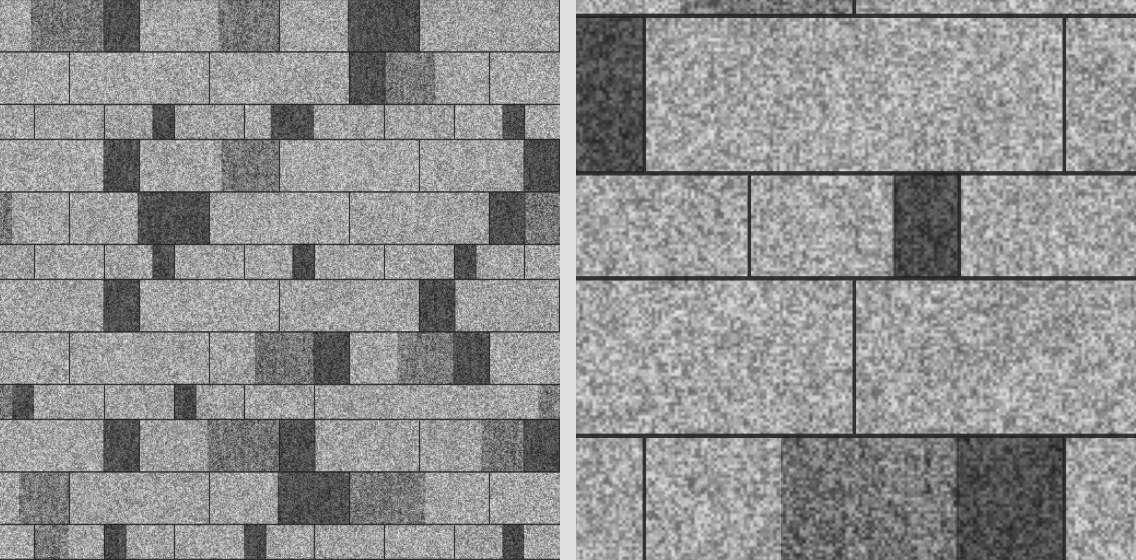
Left, the full canvas; right, a detail of the centre.
Give the GLSL for this texture, as a WebGL 1 fragment shader.

```glsl
precision highp float;
// Grey granular stone cladding: two tall courses and one short one, with dark and mid-toned blocks.

uniform vec2 u_resolution;

// Layout, in units of the canvas or of one slab
const float GROUPS = 4.0;            // groups of three courses down the canvas
const float COURSE_2 = 0.375;        // start of the second course within a group
const float COURSE_3 = 0.75;         // start of the short course within a group
const float TALL_SLABS = 4.0;        // slabs across a tall course
const float SHORT_SLABS = 8.0;       // slabs across a short course
const float BED_WIDTH = 0.0026;      // horizontal joint
const float HEAD_WIDTH = 0.0021;     // vertical joint
const float JOINT_SHIFT = 0.001;     // joints lie just before the grid line
const float MISSING_HEADS = 0.2;     // share of short slabs without a joint

// Share of slabs with accents in tall (x) and short (y) courses
const vec2 DARK_SHARE = vec2(0.50, 0.30);
const vec2 MID_SHARE = vec2(0.30, 0.15);
const vec2 DARK_WIDTH = vec2(0.255, 0.31);
const float WIDE_SHARE = 0.12;       // dark blocks of double width
const float FLIP_SHARE = 0.3;        // accents at the left end of a slab

// Tones
const float LIGHT = 0.635;
const float MID = 0.465;
const float DARK = 0.305;
const float JOINT = 0.13;

// Grain
const float FINE_CELLS = 512.0;
const float COARSE_CELLS = 256.0;
const vec2 STREAK_CELLS = vec2(256.0, 32.0);
const float MOTTLE_CELLS = 48.0;
const float FINE_AMOUNT = 0.34;
const float COARSE_AMOUNT = 0.19;
const float STREAK_AMOUNT = 0.07;
const float MOTTLE_AMOUNT = 0.05;

float hash(vec2 p) {
  vec3 q = fract(p.xyx * 0.1031);
  q += dot(q, q.yzx + 33.33);
  return fract((q.x + q.y) * q.z);
}

float valueNoise(vec2 p) {
  vec2 i = floor(p);
  vec2 f = fract(p);
  f = f * f * (3.0 - 2.0 * f);
  float low = mix(hash(i), hash(i + vec2(1.0, 0.0)), f.x);
  float high = mix(hash(i + vec2(0.0, 1.0)), hash(i + vec2(1.0, 1.0)), f.x);
  return mix(low, high, f.y) - 0.5;
}

// Antialiased line of given width at distance d
float line(float d, float width, float px) {
  return clamp((0.5 * width - abs(d)) / px + 0.5, 0.0, min(1.0, width / px));
}

// Antialiased cover of everything before a limit
float before(float d, float limit, float px) {
  return clamp((limit - d) / px + 0.5, 0.0, 1.0);
}

void main() {
  vec2 uv = gl_FragCoord.xy / u_resolution;
  float px = 1.0 / min(u_resolution.x, u_resolution.y);

  // Course
  float down = (1.0 - uv.y + JOINT_SHIFT) * GROUPS;
  float group = mod(floor(down), GROUPS);
  float f = fract(down);
  float second = step(COURSE_2, f);
  float isShort = step(COURSE_3, f);
  float row = 3.0 * group + second + isShort;
  float bedDistance = min(min(f, 1.0 - f), min(abs(f - COURSE_2), abs(f - COURSE_3))) / GROUPS;

  // Slab, shifted by half its length in the second and third courses
  float count = mix(TALL_SLABS, SHORT_SLABS, isShort);
  float along = (uv.x + JOINT_SHIFT) * count - 0.5 * second;
  float slab = mod(floor(along), count);
  float x = fract(along);
  float slabPx = px * count;
  vec2 id = vec2(slab, row);

  // Accents, measured from one end of the slab; dark ones are spread evenly along a course
  float spread = fract(hash(vec2(row, 71.0)) + slab * 0.618);
  float hasDark = step(spread, mix(DARK_SHARE.x, DARK_SHARE.y, isShort));
  float hasMid = step(hash(id + 17.0), mix(MID_SHARE.x, MID_SHARE.y, isShort));
  float fromEnd = mix(1.0 - x, x, step(hash(id + 29.0), FLIP_SHARE));
  float darkEnd = mix(DARK_WIDTH.x, DARK_WIDTH.y, isShort);
  darkEnd *= hasDark * (1.0 + step(hash(id + 43.0), WIDE_SHARE));
  float midEnd = darkEnd + mix(0.3, 0.55, hash(id + 59.0));
  float midCover = hasMid * before(fromEnd, midEnd, slabPx);
  float darkCover = hasDark * before(fromEnd, darkEnd, slabPx);
  float tone = mix(mix(LIGHT, MID, midCover), DARK, darkCover);
  tone += 0.025 * (hash(id + 83.0) - 0.5);

  // Grain, softer on dark blocks, with vertical streaks stronger on accents
  float grain = FINE_AMOUNT * valueNoise(uv * FINE_CELLS - 0.25)
    + COARSE_AMOUNT * valueNoise(uv * COARSE_CELLS)
    + MOTTLE_AMOUNT * valueNoise(uv * MOTTLE_CELLS);
  float accent = max(midCover, darkCover);
  grain += STREAK_AMOUNT * (0.5 + accent) * valueNoise(uv * STREAK_CELLS);
  tone += grain * mix(1.0, 0.68, darkCover);

  // Joints, with a faint seam at the inner edge of dark blocks
  float nearest = mod(floor(along + 0.5), count);
  float hasHead = 1.0 - isShort * step(hash(vec2(nearest, row) + 97.0), MISSING_HEADS);
  float head = hasHead * line(min(x, 1.0 - x) / count, HEAD_WIDTH, px);
  float seam = 0.45 * hasDark * line((fromEnd - darkEnd) / count, HEAD_WIDTH, px);
  float bed = line(bedDistance, BED_WIDTH, px);
  tone = mix(tone, JOINT, 0.88 * max(bed, max(head, seam)));

  gl_FragColor = vec4(vec3(clamp(tone, 0.0, 1.0)), 1.0);
}
```
